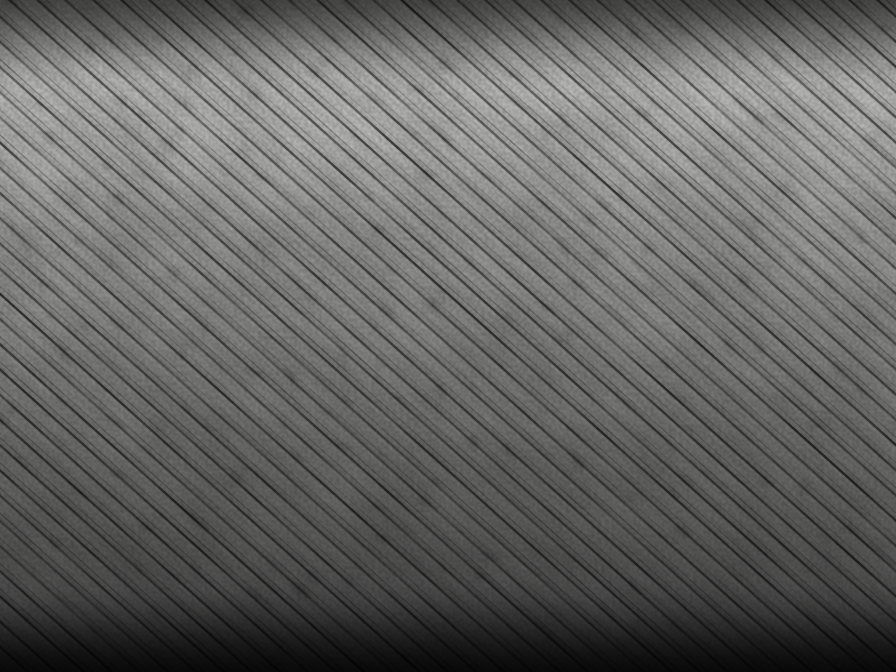
Reproduce this pattern procedurally as a WebGL 1 fragment shader.

```glsl
precision highp float;
// Worn diagonal metal slats, lit from above and fading to dark at top and bottom.

uniform vec2 u_resolution;

const float REPEATS_ACROSS = 32.0;   // slats along the canvas width
const float ASPECT = 4.0 / 3.0;
const float SLAT_ANGLE = 0.733;      // downward tilt, in radians

const float GROOVE_WIDTH = 0.0034;   // fractions of the canvas height
const float SEAM_WIDTH = 0.0022;
const float SEAM_OFFSET = 0.30;      // position of the seam within a slat
const float GROOVE_DEPTH = 0.50;
const float SEAM_DEPTH = 0.25;
const float HIGHLIGHT = 0.07;

const vec3 LOW_COLOR = vec3(0.225);
const vec3 HIGH_COLOR = vec3(0.725, 0.725, 0.715);
const float TOP_EDGE = 0.33;         // brightness left at the top edge
const float BOTTOM_EDGE = 0.13;      // brightness left at the bottom edge
const float FADE_HEIGHT = 0.14;

const float BLOTCH_AMOUNT = 0.09;
const float STREAK_AMOUNT = 0.08;
const float SMUDGE_AMOUNT = 0.20;
const float GRAIN_AMOUNT = 0.14;

float hash(vec2 p) {
  vec3 q = fract(p.xyx * 0.1031);
  q += dot(q, q.yzx + 33.33);
  return fract((q.x + q.y) * q.z);
}

vec2 gradient(vec2 cell) {
  float angle = 6.28318 * hash(cell);
  return vec2(cos(angle), sin(angle));
}

// Gradient noise, roughly -0.7 to 0.7
float noise(vec2 p) {
  vec2 i = floor(p);
  vec2 f = p - i;
  vec2 w = f * f * f * (f * (f * 6.0 - 15.0) + 10.0);
  vec2 e = vec2(0.0, 1.0);
  float a = dot(gradient(i), f);
  float b = dot(gradient(i + e.yx), f - e.yx);
  float c = dot(gradient(i + e.xy), f - e.xy);
  float d = dot(gradient(i + e.yy), f - e.yy);
  return mix(mix(a, b, w.x), mix(c, d, w.x), w.y);
}

float fbm(vec2 p) {
  float sum = 0.0;
  float amplitude = 1.0;
  for (int octave = 0; octave < 4; octave++) {
    sum += amplitude * noise(p);
    p = p * 2.03 + 17.3;
    amplitude *= 0.55;
  }
  return sum;
}

// Soft-edged line of the given full width
float line(float dist, float width, float pixel) {
  return 1.0 - smoothstep(0.5 * width - 0.6 * pixel, 0.5 * width + 0.6 * pixel, dist);
}

// Uneven darkness of one line, by its index and position along it
float wear(float index, float along) {
  float base = mix(0.55, 1.0, hash(vec2(index + 60.0, 7.0)));
  return clamp(base + 0.6 * noise(vec2(along * 14.0 + 40.0, index * 3.7 + 90.0)), 0.2, 1.2);
}

// Vertical light with a dark fade at either end
vec3 lighting(float height) {
  float top = mix(TOP_EDGE, 1.0, smoothstep(-0.02, FADE_HEIGHT, 1.0 - height));
  float bottom = mix(BOTTOM_EDGE, 1.0, smoothstep(-0.02, FADE_HEIGHT, height));
  return mix(LOW_COLOR, HIGH_COLOR, height) * top * bottom;
}

void main() {
  vec2 p = gl_FragCoord.xy / u_resolution.y;
  float pixel = 1.0 / u_resolution.y;

  // Slat coordinates: across the lines and along them
  float s = sin(SLAT_ANGLE);
  float c = cos(SLAT_ANGLE);
  float across = dot(p, vec2(s, c));
  float along = dot(p, vec2(c, -s));
  float period = ASPECT / REPEATS_ACROSS * s;
  float slat = across / period;

  // Deep groove, thin seam and the lit edge beside the groove
  float grooveId = floor(slat + 0.5);
  float seamId = floor(slat - SEAM_OFFSET + 0.5);
  float grooveSide = (slat - grooveId) * period;
  float seamDist = abs(slat - SEAM_OFFSET - seamId) * period;
  float groove = line(abs(grooveSide), GROOVE_WIDTH, pixel) * wear(grooveId, along);
  float seam = line(seamDist, SEAM_WIDTH, pixel) * wear(seamId + 50.0, along);
  float lip = line(abs(grooveSide + 1.3 * GROOVE_WIDTH), GROOVE_WIDTH, pixel);
  float shade = 1.0 - 0.12 * exp(-abs(grooveSide) / (0.18 * period));

  // Blotches, brushed streaks, dark smudges near grooves and fine grain
  float blotch = BLOTCH_AMOUNT * fbm(p * 7.0 + 30.0);
  float streak = STREAK_AMOUNT * noise(vec2(along * 9.0 + 20.0, across * 150.0));
  float smudge = smoothstep(0.15, 0.6, noise(vec2(along * 22.0 + 70.0, across * 45.0)));
  smudge *= SMUDGE_AMOUNT * exp(-abs(grooveSide) / (0.3 * period));
  float grain = GRAIN_AMOUNT * noise(p * 190.0 + 5.0);

  float surface = shade * (1.0 + blotch + streak + grain + HIGHLIGHT * lip - smudge);
  surface *= (1.0 - GROOVE_DEPTH * groove) * (1.0 - SEAM_DEPTH * seam);
  gl_FragColor = vec4(clamp(lighting(p.y) * surface, 0.0, 1.0), 1.0);
}
```
